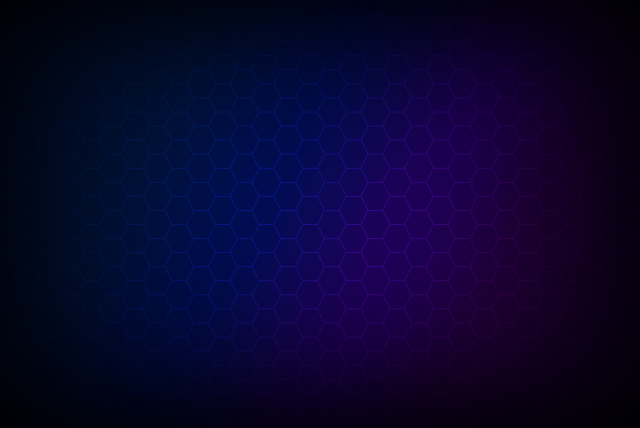
This background is drawn by a Shadertoy shader. Its source:

```glsl
const float ASPECT = 1.5;
const float CELL_HEIGHT = 0.0657;
const float COLUMN_STEP = 0.05107;
const vec2 CELL_ORIGIN = vec2(0.6244, 0.574);
const float LINE_WIDTH = 0.002;
const float LINE_GAIN = 0.34;
const float LINE_FADE = 1.6;
const float HUE_TILT = 0.36;
const vec2 GLOW_CENTER = vec2(0.49, 0.51);
const vec2 GLOW_FALLOFF = vec2(0.5, 1.1);

const vec3 NIGHT = vec3(0.0, 0.0, 0.015);
const vec3 TEAL_GLOW = vec3(0.0, 0.085, 0.25);
const vec3 BLUE_GLOW = vec3(0.0, 0.05, 0.31);
const vec3 VIOLET_GLOW = vec3(0.125, 0.0, 0.345);
const vec3 PLUM_GLOW = vec3(0.16, 0.0, 0.26);

const vec3 TEAL_LINE = vec3(0.02, 0.17, 0.45);
const vec3 BLUE_LINE = vec3(0.08, 0.12, 0.72);
const vec3 VIOLET_LINE = vec3(0.36, 0.06, 0.62);
const vec3 PLUM_LINE = vec3(0.44, 0.0, 0.45);

// Four-colour horizontal ramp
vec3 ramp(float t, vec3 teal, vec3 blue, vec3 violet, vec3 plum) {
    vec3 color = mix(teal, blue, smoothstep(0.12, 0.42, t));
    color = mix(color, violet, smoothstep(0.37, 0.67, t));
    return mix(color, plum, smoothstep(0.64, 0.88, t));
}

// Distance to the nearest edge of a flat-topped honeycomb
float honeycombEdge(vec2 p) {
    const vec2 period = vec2(1.7320508, 1.0);
    vec2 q = (p - CELL_ORIGIN) * vec2(0.8660254 / COLUMN_STEP, 1.0 / CELL_HEIGHT);
    vec2 even = mod(q + 0.5 * period, period) - 0.5 * period;
    vec2 odd = mod(q, period) - 0.5 * period;
    vec2 cell = abs(dot(even, even) < dot(odd, odd) ? even : odd);
    float reach = max(cell.y, dot(cell, vec2(0.8660254, 0.5)));
    return (0.5 - reach) * CELL_HEIGHT;
}

void mainImage(out vec4 fragColor, in vec2 fragCoord) {
    vec2 uv = fragCoord / iResolution.xy;
    float pixel = 1.0 / iResolution.y;

    // Vignette with a broad plateau and rounded corners
    vec2 offset = (uv - GLOW_CENTER) * 2.0;
    vec2 square = offset * offset;
    vec2 falloff = square * (GLOW_FALLOFF.x + GLOW_FALLOFF.y * square);
    float glow = exp(-falloff.x - falloff.y);

    // Blue to purple background, leaning with height
    float hue = uv.x + HUE_TILT * (0.5 - uv.y);
    vec3 color = NIGHT + glow * ramp(hue, TEAL_GLOW, BLUE_GLOW, VIOLET_GLOW, PLUM_GLOW);

    // Thin hexagon lines, keeping their weight at any size
    float radius = max(LINE_WIDTH, pixel);
    float edge = honeycombEdge(uv * vec2(ASPECT, 1.0));
    float line = (1.0 - smoothstep(0.0, radius, edge)) * LINE_WIDTH / radius;
    vec3 lineColor = ramp(hue, TEAL_LINE, BLUE_LINE, VIOLET_LINE, PLUM_LINE);
    color += lineColor * line * LINE_GAIN * pow(glow, LINE_FADE);

    fragColor = vec4(color, 1.0);
}
```
